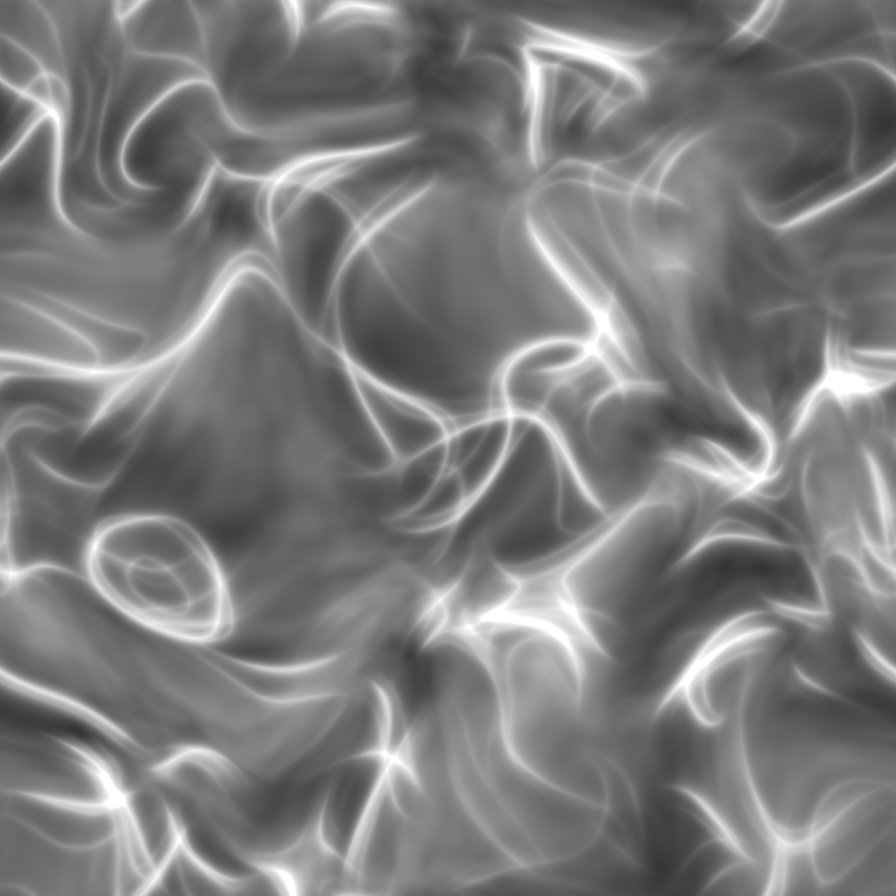
Write a WebGL 2 fragment shader that draws this texture.

```glsl
#version 300 es
precision highp float;

uniform vec2 u_resolution;
out vec4 fragColor;

#define BASE_GRAY 0.368
#define CLOUD_CONTRAST 0.3
#define CLOUD_PERIOD 5.0
#define CLOUD_GAIN 0.54
#define WARP_AMOUNT 0.15
#define LAYERS 8
#define SHEET_WIDTH 0.12
#define LINE_WIDTH 0.0055
#define SHEET_GAIN 0.14
#define LINE_GAIN 0.4
#define STRAND_SPREAD 0.3

float hash(vec2 p) {
    return fract(sin(dot(p, vec2(127.1, 311.7))) * 43758.5453);
}

// Slope contribution of one lattice corner; the wrapped cell stays an exact integer
float corner(vec2 cell, vec2 offset, float period, float seed) {
    vec2 wrapped = floor(mod(cell + 0.5, period));
    float angle = 6.28319 * hash(wrapped + seed * 17.0);
    return dot(vec2(cos(angle), sin(angle)), offset);
}

// Gradient noise with a whole number of cells across the canvas;
// each seed shifts its lattice so that the nodes of layers do not coincide
float noise(vec2 uv, float period, float seed) {
    vec2 shift = vec2(hash(vec2(seed, 3.0)), hash(vec2(seed, 8.0)));
    vec2 p = (uv + shift) * period;
    vec2 cell = floor(p);
    vec2 f = p - cell;
    vec2 s = f * f * f * (f * (f * 6.0 - 15.0) + 10.0);
    vec2 e = vec2(1.0, 0.0);
    float low = mix(corner(cell, f, period, seed),
                    corner(cell + e.xy, f - e.xy, period, seed), s.x);
    float high = mix(corner(cell + e.yx, f - e.yx, period, seed),
                     corner(cell + e.xx, f - e.xx, period, seed), s.x);
    return mix(low, high, s.y);
}

vec2 noise2(vec2 uv, float period, float seed) {
    return vec2(noise(uv, period, seed), noise(uv, period, seed + 1.0));
}

// Soft smoke from a few octaves
float clouds(vec2 uv) {
    float sum = 0.0;
    float amplitude = 1.0;
    float period = CLOUD_PERIOD;
    for (int i = 0; i < 4; i++) {
        sum += amplitude * noise(uv, period, 40.0 + float(i));
        amplitude *= CLOUD_GAIN;
        period *= 2.0;
    }
    return sum;
}

// Thin crease whose width on the canvas hardly depends on the slope of the fold
float strand(float fold) {
    float slope = length(vec2(dFdx(fold), dFdy(fold)) * u_resolution);
    float reach = fold / (LINE_WIDTH * max(slope, 1.2));
    return exp(0.25 - sqrt(reach * reach + 0.0625));
}

// Folded veil: a crisp edge with haze on one side and strands that cross it
float veil(vec2 uv, float index) {
    float seed = index * 5.0 + 100.0;
    float period = 4.0 + mod(index, 2.0);
    float fold = noise(uv, period, seed) + 0.04 * noise(uv, period * 2.0, seed + 1.0);
    float spread = STRAND_SPREAD * noise(uv, 5.0, seed + 2.0);
    float fade = smoothstep(0.0, 0.45, noise(uv, 5.0, seed + 3.0));
    float haze = exp(-abs(fold) / (fold > 0.0 ? SHEET_WIDTH : SHEET_WIDTH * 0.3));
    float lines = strand(fold) + 0.5 * strand(fold - spread) + 0.35 * strand(fold - 0.1 - spread);
    return fade * (SHEET_GAIN * haze + LINE_GAIN * fade * lines);
}

void main() {
    vec2 uv = gl_FragCoord.xy / u_resolution;

    // Shared flow that draws the smoke and veils out together
    vec2 flow = uv + WARP_AMOUNT * noise2(uv, 3.0, 20.0);
    flow += WARP_AMOUNT * 0.35 * noise2(flow, 6.0, 30.0);

    float gray = BASE_GRAY + CLOUD_CONTRAST * clouds(flow);
    for (int i = 0; i < LAYERS; i++) {
        gray += veil(flow, float(i));
    }

    // Gentle floor for the dark hollows and a soft shoulder for the highlights
    float lift = gray - 0.1;
    gray = 0.1 + 0.5 * (lift + sqrt(lift * lift + 0.002));
    gray -= 0.45 * max(gray - 0.75, 0.0);
    fragColor = vec4(vec3(min(gray, 1.0)), 1.0);
}
```
